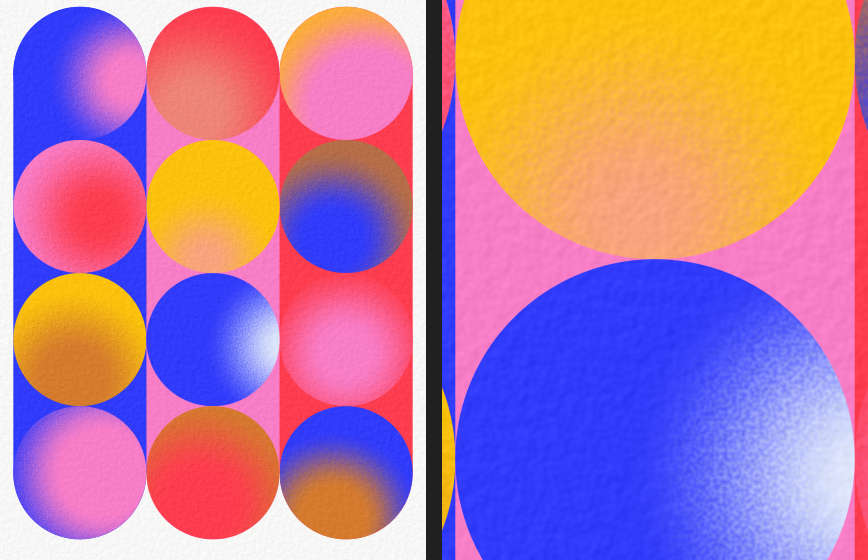
Left, the full canvas; right, a detail of the centre.
This background is drawn by a WebGL 2 fragment shader. Its source:

```glsl
#version 300 es
precision highp float;
// Three touching capsule columns on white paper, each stacked with four discs.
// Every disc blends a core colour into a rim colour around an offset focus;
// gradient noise stipples the blends and embosses the paper.
uniform vec2 u_resolution;
out vec4 fragColor;

const float ASPECT = 0.7617;          // width over height of the layout
const float CELL = 0.238;             // disc diameter, in canvas heights
const vec2 GRID_CENTER = vec2(0.0, 0.0124);
const vec2 GRID_COUNT = vec2(3.0, 4.0);

const vec3 PAPER  = vec3(0.967, 0.967, 0.965);
const vec3 BLUE   = vec3(0.19, 0.23, 0.98);
const vec3 PINK   = vec3(0.97, 0.49, 0.78);
const vec3 RED    = vec3(0.99, 0.24, 0.31);
const vec3 YELLOW = vec3(0.98, 0.76, 0.05);
const vec3 OCHRE  = vec3(0.83, 0.48, 0.18);
const vec3 BROWN  = vec3(0.71, 0.43, 0.28);
const vec3 SALMON = vec3(0.93, 0.52, 0.47);
const vec3 PEACH  = vec3(0.97, 0.64, 0.49);
const vec3 ORANGE = vec3(0.98, 0.68, 0.22);
const vec3 ICE    = vec3(0.87, 0.90, 0.98);

// Disc colours and glows, row by row from the top left
const vec3 CORE[12] = vec3[12](
  PINK,  SALMON, PINK,
  RED,   PEACH,  BLUE,
  OCHRE, ICE,    PINK,
  PINK,  RED,    OCHRE);
const vec3 RIM[12] = vec3[12](
  BLUE,   RED,    ORANGE,
  PINK,   YELLOW, BROWN,
  YELLOW, BLUE,   RED,
  BLUE,   OCHRE,  BLUE);
// Focus x, focus y, core radius, rim radius, in disc radii
const vec4 GLOW[12] = vec4[12](
  vec4(0.75, -0.1, 0.25, 1.25), vec4(-0.3, -0.6, 0.3, 1.6), vec4(0.3, -0.5, 0.75, 1.6),
  vec4(0.3, -0.15, 0.2, 1.4), vec4(-0.1, -0.8, 0.1, 1.1), vec4(-0.2, -0.5, 0.4, 1.35),
  vec4(-0.1, -0.6, 0.4, 1.4), vec4(1.1, -0.1, 0.1, 1.25), vec4(0.0, -0.2, 0.3, 1.35),
  vec4(0.35, 0.0, 0.6, 1.6), vec4(-0.2, -0.5, 0.5, 1.6), vec4(-0.2, -0.7, 0.45, 1.35));

// Random unit gradient for a lattice point
vec2 latticeGradient(vec2 cell) {
  vec3 h = fract(cell.xyx * vec3(0.1031, 0.1030, 0.0973));
  h += dot(h, h.yzx + 33.33);
  float angle = 6.2832 * fract((h.x + h.y) * h.z);
  return vec2(cos(angle), sin(angle));
}

float gradientNoise(vec2 p) {
  vec2 i = floor(p), f = fract(p);
  vec2 u = f * f * f * (f * (f * 6.0 - 15.0) + 10.0);
  vec2 e = vec2(1.0, 0.0);
  float a = dot(latticeGradient(i), f);
  float b = dot(latticeGradient(i + e.xy), f - e.xy);
  float c = dot(latticeGradient(i + e.yx), f - e.yx);
  float d = dot(latticeGradient(i + e.xx), f - e.xx);
  return mix(mix(a, b, u.x), mix(c, d, u.x), u.y);
}

// Coverage of a shape from its signed distance
float fill(float dist, float pixel) {
  return 1.0 - smoothstep(-0.7 * pixel, 0.7 * pixel, dist);
}

// Flat colours of the columns, joined with smooth edges
vec3 columnColor(float x, float pixel) {
  vec3 color = mix(PINK, BLUE, fill(x + 0.5, pixel));
  return mix(color, RED, fill(0.5 - x, pixel));
}

// Stippled radial blend inside one disc
vec3 discColor(vec3 core, vec3 rim, vec4 glow, vec2 p, float grain) {
  float t = smoothstep(glow.z, glow.w, length(p - glow.xy));
  t += 1.1 * grain * t * (1.0 - t);
  return mix(core, rim, clamp(t, 0.0, 1.0));
}

// Relief of the paper, lit from the upper left
float paperRelief(vec2 p) {
  vec2 light = vec2(-0.35, 0.35);
  float fine = gradientNoise(p * 230.0) - gradientNoise(p * 230.0 + light);
  float broad = gradientNoise(p * 110.0) - gradientNoise(p * 110.0 + light);
  return 0.6 * fine + 0.5 * broad;
}

void main() {
  float scale = min(u_resolution.y, u_resolution.x / ASPECT);
  vec2 p = (gl_FragCoord.xy - 0.5 * u_resolution) / scale;
  vec2 g = (p - GRID_CENTER) / CELL;
  float pixel = 1.0 / (scale * CELL);

  // Nearest cell and position within it
  vec2 cell = clamp(floor(g + 0.5 * GRID_COUNT), vec2(0.0), GRID_COUNT - 1.0);
  vec2 local = g - (cell + 0.5 - 0.5 * GRID_COUNT);
  int index = int(GRID_COUNT.y - 1.0 - cell.y) * 3 + int(cell.x);

  // Columns: straight sides, round ends
  float disc = length(local) - 0.5;
  float column = abs(g.y) > 1.5 ? disc : abs(g.x) - 1.5;
  vec3 color = mix(PAPER, columnColor(g.x, pixel), fill(column, pixel));

  // Discs
  float grain = gradientNoise(p * 370.0 + 19.0);
  vec3 blend = discColor(CORE[index], RIM[index], GLOW[index], 2.0 * local, grain);
  color = mix(color, blend, fill(disc, pixel));

  // Paper wear
  color += 0.045 * paperRelief(p + 2.0) + 0.015 * grain;
  fragColor = vec4(clamp(color, 0.0, 1.0), 1.0);
}
```
